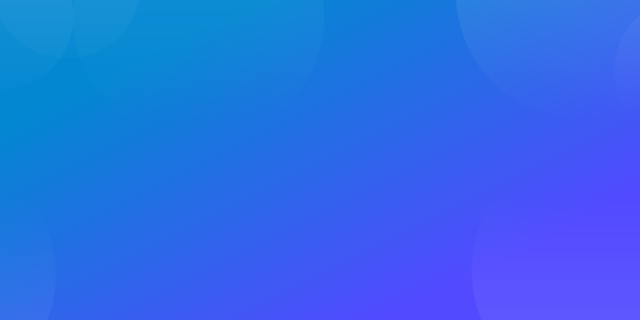
A Shadertoy shader for this background:

```glsl
const vec3 AZURE = vec3(0.01, 0.53, 0.82);
const vec3 VIOLET = vec3(0.32, 0.29, 1.0);
const vec3 HIGHLIGHT = vec3(1.0);
const float RAMP_START = 0.2;
const float RAMP_END = 0.8;
const float FADE_DEPTH = 0.38;   // reach of the discs in from the top and bottom

// Discs: centre x, centre y, radius, opacity, in canvas heights
const int DISC_COUNT = 7;
const vec4 DISCS[DISC_COUNT] = vec4[DISC_COUNT](
    vec4(0.0, 0.948, 0.229, 0.06),
    vec4(0.208, 1.052, 0.234, 0.04),
    vec4(0.620, 0.948, 0.393, 0.04),
    vec4(1.818, 1.021, 0.393, 0.08),
    vec4(2.148, 0.779, 0.229, 0.05),
    vec4(1.867, 0.154, 0.393, 0.07),
    vec4(-0.219, 0.141, 0.393, 0.05)
);

// Corner-to-corner colour ramp, from top left to bottom right
vec3 diagonalRamp(vec2 uv) {
    float along = 0.5 * (uv.x + 1.0 - uv.y);
    float blend = clamp((along - RAMP_START) / (RAMP_END - RAMP_START), 0.0, 1.0);
    return mix(AZURE, VIOLET, blend);
}

// Antialiased coverage of a disc
float discMask(vec2 p, vec4 disc, float pixel) {
    float dist = length(p - disc.xy) - disc.z;
    return 1.0 - smoothstep(-pixel, pixel, dist);
}

void mainImage(out vec4 fragColor, in vec2 fragCoord) {
    vec2 uv = fragCoord / iResolution.xy;
    float pixel = 1.0 / iResolution.y;
    // The layout is two heights wide
    vec2 p = vec2(2.0 * uv.x, uv.y);

    vec3 color = diagonalRamp(uv);

    // Translucent discs fading toward the middle
    float edgeDistance = min(uv.y, 1.0 - uv.y);
    float fade = clamp(1.0 - edgeDistance / FADE_DEPTH, 0.0, 1.0);
    for (int i = 0; i < DISC_COUNT; i++) {
        float opacity = DISCS[i].w * fade * discMask(p, DISCS[i], pixel);
        color = mix(color, HIGHLIGHT, opacity);
    }

    fragColor = vec4(color, 1.0);
}
```
